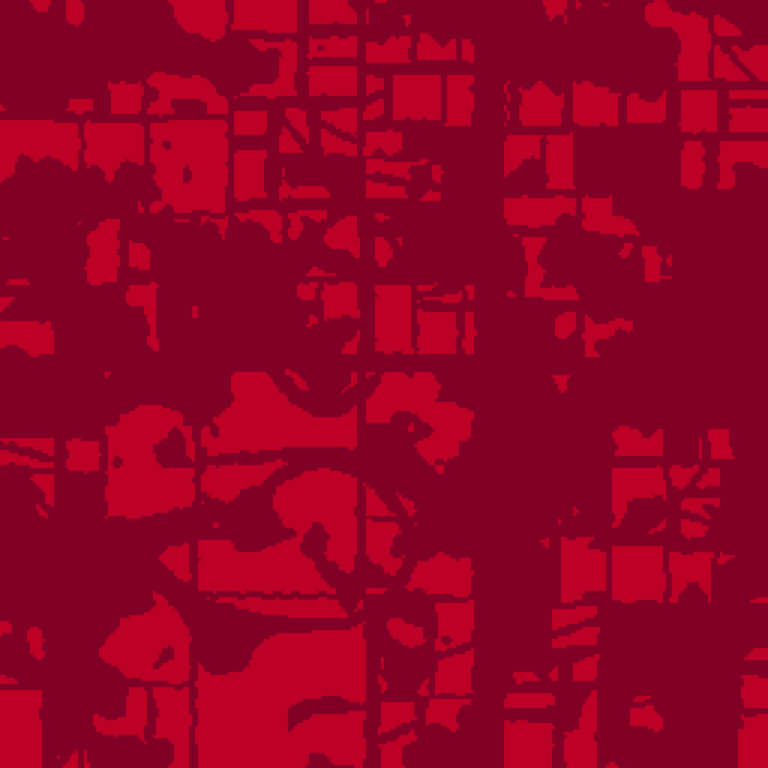
Give the GLSL for this texture, as a Shadertoy shader.

```glsl
// Two-tone city map: ragged crimson blocks and a park, parted by dark maroon streets.

#define STREET_COLOR vec3(0.50, 0.00, 0.15)
#define BLOCK_COLOR vec3(0.74, 0.00, 0.15)
#define GRID 256.0          // map cells across the canvas
#define AVENUE_X 0.635      // main vertical avenue
#define AVENUE_Y 0.525      // main horizontal avenue
#define BARE_LEVEL 0.535    // higher leaves more ground unbuilt
#define PARK_BOOST 0.20     // extra cover inside the park
#define PARK_CENTER vec2(0.36, 0.30)
#define PATH_WIDTH 0.0055   // half width of winding and diagonal paths
#define RAGGED 0.005        // roughness of block edges

float hash(vec2 p) {
    vec3 q = fract(vec3(p.xyx) * 0.1031);
    q += dot(q, q.yzx + 33.33);
    return fract((q.x + q.y) * q.z);
}

float noise(vec2 p) {
    vec2 i = floor(p), f = fract(p);
    f = f * f * (3.0 - 2.0 * f);
    return mix(mix(hash(i), hash(i + vec2(1, 0)), f.x),
               mix(hash(i + vec2(0, 1)), hash(i + vec2(1, 1)), f.x), f.y);
}

float fbm(vec2 p) {
    return 0.57 * noise(p) + 0.29 * noise(p * 2.1 + 17.0) + 0.14 * noise(p * 4.3 + 41.0);
}

float parkWeight(vec2 p) {
    return 1.0 - smoothstep(0.14, 0.34, length((p - PARK_CENTER) * vec2(1.0, 1.15)));
}

// 1 on built ground, 0 on streets and bare ground
float builtAt(vec2 p) {
    // Bend streets gently and roughen their edges
    p += 0.012 * (vec2(noise(p * 5.0 + 3.0), noise(p * 5.0 + 60.0)) - 0.5);
    p += RAGGED * (vec2(noise(p * 85.0 + 9.0), noise(p * 85.0 + 70.0)) - 0.5);

    // Split the town into ever smaller blocks, keeping the distance to the streets
    vec2 lo = vec2(0.0), hi = vec2(1.0);
    float id = 1.0, streetDist = 1.0;
    for (int level = 0; level < 10; level++) {
        vec2 size = hi - lo;
        float limit = mix(0.065, 0.15, hash(vec2(id, 5.0)));
        if (parkWeight(0.5 * (lo + hi)) > 0.4) limit = 0.30;
        if (level > 1 && max(size.x, size.y) < limit) break;

        int axis = (level == 0 || size.x > size.y) ? 0 : 1;
        float narrow = hash(vec2(id, 11.0));
        float halfWidth = mix(0.004, 0.011, narrow * narrow);
        float cut = mix(lo[axis], hi[axis], mix(0.32, 0.68, hash(vec2(id, 23.0))));
        if (level == 0) { cut = AVENUE_X; halfWidth = 0.022; }
        if (level == 1) { cut = AVENUE_Y; halfWidth = 0.012; }

        streetDist = min(streetDist, abs(p[axis] - cut) - halfWidth);
        bool upper = p[axis] > cut;
        if (upper) lo[axis] = cut; else hi[axis] = cut;
        id = 2.0 * id + (upper ? 1.0 : 0.0);
    }

    // Some blocks are crossed by a diagonal lane
    if (hash(vec2(id, 31.0)) < 0.22) {
        float angle = mix(0.5, 2.6, hash(vec2(id, 37.0)));
        float lane = dot(p - 0.5 * (lo + hi), vec2(cos(angle), sin(angle)));
        streetDist = min(streetDist, abs(lane) - PATH_WIDTH);
    }

    // Winding footpaths follow a contour of smooth noise in the park
    float park = parkWeight(p);
    float winding = abs(noise(p * 7.0 + 28.0) - 0.5) / 8.0;
    streetDist = min(streetDist, winding - PATH_WIDTH * smoothstep(0.1, 0.4, park));

    // Cover varies by district, by block and within each block
    float cover = fbm(p * 12.0 + 5.0)
                + 0.36 * (hash(vec2(id, 43.0)) - 0.5) * (1.0 - 0.5 * park)
                + 0.35 * (noise(p * 3.5 + 12.0) - 0.5)
                + PARK_BOOST * park;
    return (streetDist > 0.0 && cover > BARE_LEVEL) ? 1.0 : 0.0;
}

void mainImage(out vec4 fragColor, in vec2 fragCoord) {
    // Sample on a coarse grid and blend narrowly between its cells
    vec2 g = fragCoord / iResolution.y * GRID - 0.5;
    vec2 cell = floor(g) + 0.5;
    vec2 f = smoothstep(0.15, 0.85, fract(g));
    float low = mix(builtAt(cell / GRID), builtAt((cell + vec2(1, 0)) / GRID), f.x);
    float high = mix(builtAt((cell + vec2(0, 1)) / GRID), builtAt((cell + vec2(1, 1)) / GRID), f.x);
    fragColor = vec4(mix(STREET_COLOR, BLOCK_COLOR, mix(low, high, f.y)), 1.0);
}
```
